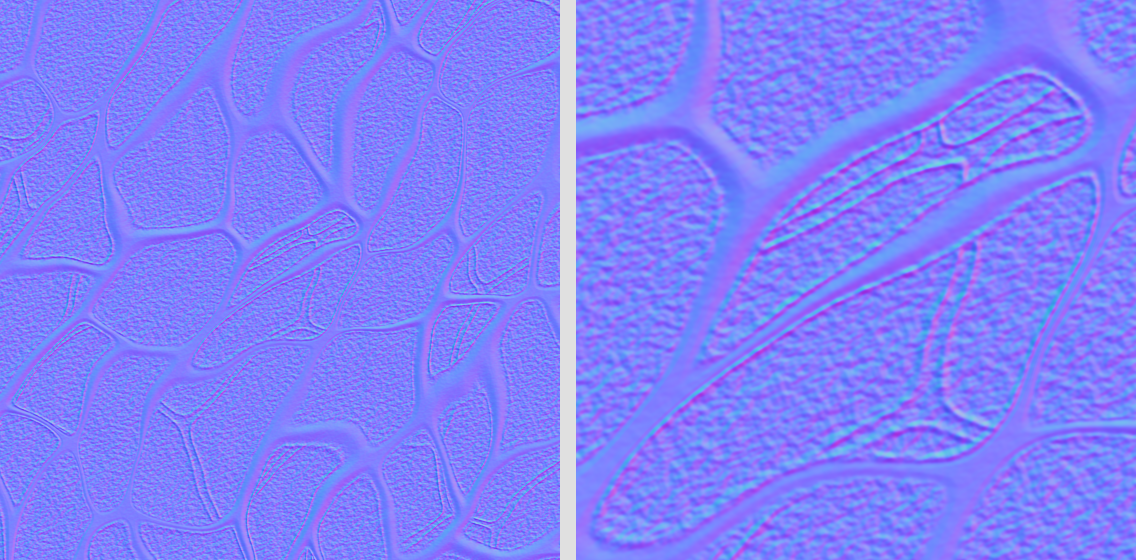
Left, the full canvas; right, a detail of the centre.
This texture map is drawn by a three.js fragment shader. Its source:

```glsl
varying vec2 vUv;

const float FLOW_ANGLE = 1.0;
const float VEIN_SLOPE = 0.17;
const float RIDGE_HEIGHT = 0.0014;
const float RIDGE_WIDTH = 0.0025;

vec2 hash2(vec2 p) {
  vec3 q = fract(vec3(p.xyx) * vec3(0.1031, 0.1030, 0.0973));
  q += dot(q, q.yzx + 33.33);
  return fract((q.xx + q.yz) * q.zy);
}

vec2 gradientAt(vec2 cell) {
  float angle = 6.2832 * hash2(cell + 57.0).x;
  return vec2(cos(angle), sin(angle));
}

float gradientNoise(vec2 p) {
  vec2 i = floor(p), f = fract(p);
  vec2 u = f * f * f * (f * (f * 6.0 - 15.0) + 10.0);
  vec2 x = vec2(1.0, 0.0), y = vec2(0.0, 1.0);
  float low = mix(dot(gradientAt(i), f), dot(gradientAt(i + x), f - x), u.x);
  float high = mix(dot(gradientAt(i + y), f - y), dot(gradientAt(i + 1.0), f - 1.0), u.x);
  return mix(low, high, u.y);
}

vec2 warp(vec2 p, float frequency, float amount) {
  vec2 q = p * frequency;
  return p + amount * vec2(gradientNoise(q + 3.7), gradientNoise(q + 41.3));
}

vec2 alongAcross(vec2 p, float angle) {
  vec2 axis = vec2(cos(angle), sin(angle));
  return vec2(dot(p, axis), dot(p, vec2(-axis.y, axis.x)));
}

vec2 siteOffset(vec2 cell, float seed) {
  return 0.5 + 0.94 * (hash2(cell + seed) - 0.5);
}

// x: rounded distance to the cell border in canvas units, y: random cell id
vec2 cells(vec2 p, vec2 density, float rounding, float seed) {
  vec2 q = p * density;
  vec2 base = floor(q), f = fract(q);
  vec2 nearest = vec2(0.0), toNearest = vec2(0.0);
  float best = 1e3;
  for (int j = -1; j <= 1; j++) {
    for (int i = -1; i <= 1; i++) {
      vec2 cell = vec2(float(i), float(j));
      vec2 r = cell + siteOffset(base + cell, seed) - f;
      if (dot(r, r) < best) {
        best = dot(r, r);
        nearest = cell;
        toNearest = r;
      }
    }
  }
  float sum = 0.0;
  for (int j = -2; j <= 2; j++) {
    for (int i = -2; i <= 2; i++) {
      if (i == 0 && j == 0) continue;
      vec2 cell = nearest + vec2(float(i), float(j));
      vec2 r = cell + siteOffset(base + cell, seed) - f;
      vec2 gap = r - toNearest;
      float border = dot(0.5 * (r + toNearest), gap) / length(gap * density);
      sum += exp(-border / rounding);
    }
  }
  return vec2(-rounding * log(sum), hash2(base + nearest + seed + 19.0).x);
}

float ridge(float d, float center, float width) {
  float x = (d - center) / width;
  return exp(-x * x);
}

float surfaceHeight(vec2 p) {
  vec2 bent = warp(warp(p, 3.2, 0.11), 9.0, 0.022);
  vec2 q = alongAcross(bent, FLOW_ANGLE);

  // raised veins whose thickness drifts over the canvas
  vec2 cell = cells(q, vec2(3.9, 7.4), 0.008, 5.0);
  float thickness = smoothstep(-0.3, 0.4, gradientNoise(p * 4.0 + 9.0));
  float inset = mix(0.004, 0.019, thickness);
  float height = VEIN_SLOPE * inset * (1.0 - smoothstep(0.0, inset, cell.x));

  // thin rims, stronger on some cells
  float rim = ridge(cell.x, inset + 0.002, RIDGE_WIDTH);
  height += RIDGE_HEIGHT * mix(0.2, 1.1, cell.y) * rim;

  // fine membranes dividing some of the cells
  vec2 inner = cells(q + 0.37, vec2(3.3, 6.6), 0.006, 83.0);
  float divided = step(0.45, fract(cell.y * 7.3));
  float inside = smoothstep(inset, inset + 0.008, cell.x);
  float membrane = ridge(inner.x, mix(0.005, 0.009, inner.y), RIDGE_WIDTH);
  height += RIDGE_HEIGHT * divided * inside * membrane;

  // rough grain in the cells, soft streaks on the veins
  float rough = mix(0.15, 1.0, smoothstep(inset * 0.5, inset + 0.003, cell.x));
  vec2 g = alongAcross(p, 0.35);
  float grain = gradientNoise(g * vec2(110.0, 170.0));
  grain += 0.5 * gradientNoise(g * vec2(210.0, 310.0) + 17.0);
  height += 0.00125 * rough * grain;
  return height + 0.0014 * gradientNoise(q * vec2(10.0, 36.0));
}

void main() {
  vec2 e = vec2(0.0009, 0.0);
  float dx = surfaceHeight(vUv + e.xy) - surfaceHeight(vUv - e.xy);
  float dy = surfaceHeight(vUv + e.yx) - surfaceHeight(vUv - e.yx);
  vec3 normal = normalize(vec3(-vec2(dx, dy) / (2.0 * e.x), 1.0));
  gl_FragColor = vec4(0.5 + 0.5 * normal, 1.0);
}
```
